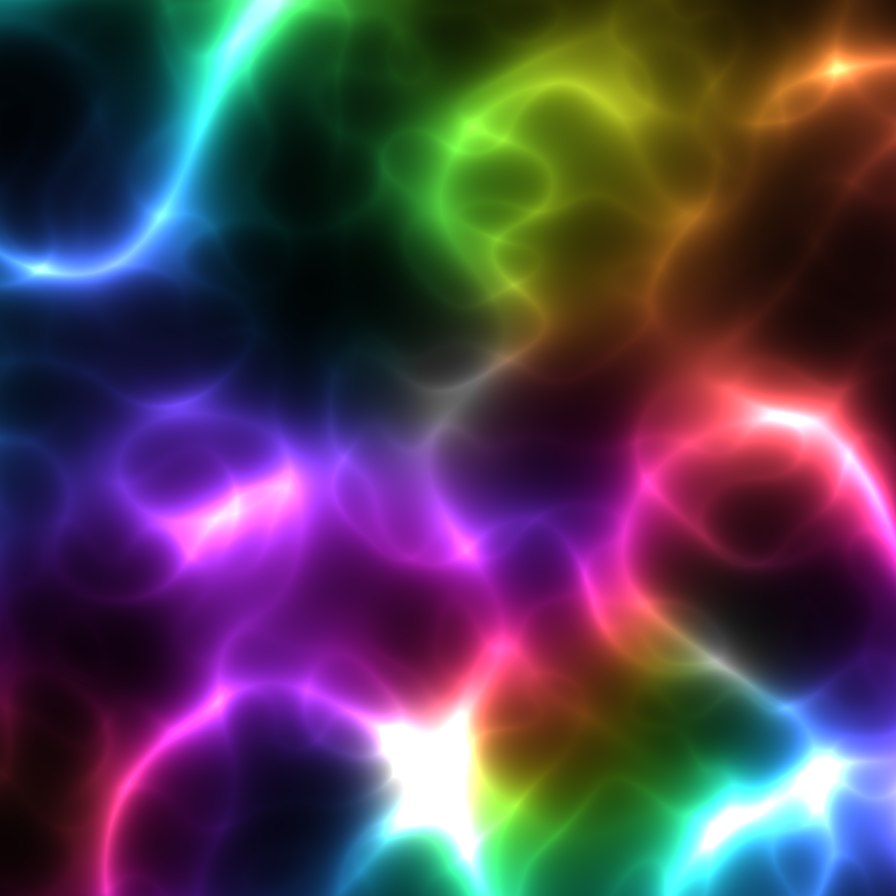
This background is drawn by a WebGL 1 fragment shader. Its source:

```glsl
precision highp float;

uniform vec2 u_resolution;

const float TAU = 6.2831853;

vec2 hash22(vec2 p) {
  vec3 q = fract(p.xyx * vec3(0.1031, 0.1030, 0.0973));
  q += dot(q, q.yzx + 33.33);
  return fract((q.xx + q.yz) * q.zy);
}

float cornerSlope(vec2 cell, vec2 corner, vec2 f) {
  return dot(hash22(cell + corner) * 2.0 - 1.0, f - corner);
}

// Gradient noise, roughly -0.6 to 0.6
float gradientNoise(vec2 p) {
  vec2 cell = floor(p);
  vec2 f = p - cell;
  vec2 u = f * f * f * (f * (f * 6.0 - 15.0) + 10.0);
  float low = mix(cornerSlope(cell, vec2(0.0, 0.0), f),
                  cornerSlope(cell, vec2(1.0, 0.0), f), u.x);
  float high = mix(cornerSlope(cell, vec2(0.0, 1.0), f),
                   cornerSlope(cell, vec2(1.0, 1.0), f), u.x);
  return mix(low, high, u.y);
}

// Soft round spot of height one
float spot(vec2 p, vec2 center, float radius) {
  vec2 d = (p - center) / radius;
  return exp(-dot(d, d));
}

// Direction around a point, in turns
float turn(vec2 p, vec2 center) {
  vec2 d = p - center;
  return atan(d.y, d.x) / TAU;
}

vec3 spectrum(float hue) {
  return 0.5 + 0.5 * cos(TAU * (hue - vec3(0.0, 0.333, 0.667)));
}

// Hue winds around three vortices and greys out at their cores
vec3 tintField(vec2 p) {
  vec2 upper = vec2(0.50, 0.57);
  vec2 lower = vec2(0.46, 0.14);
  vec2 side = vec2(0.82, 0.28);
  float hue = turn(p, upper) - turn(p, lower) + turn(p, side) - 0.1;
  hue += 0.44 * spot(p, vec2(0.0, 0.1), 0.24);
  hue += 0.19 * spot(p, vec2(0.05, 0.85), 0.34);
  hue += 0.13 * spot(p, vec2(0.22, 0.45), 0.22);
  hue -= 0.26 * spot(p, vec2(0.61, 0.42), 0.14);
  hue -= 0.12 * spot(p, vec2(0.63, 0.18), 0.12);
  hue += 0.08 * gradientNoise(p * 3.0 + 61.0);
  float grey = 0.1 + spot(p, upper, 0.09) + spot(p, lower, 0.07) + spot(p, side, 0.07);
  return mix(spectrum(hue), vec3(0.5), min(grey, 1.0));
}

// Folded noise layers: a wide halo with a thin bright crest
float filaments(vec2 p) {
  float sum = 0.0;
  float weight = 0.66;
  float frequency = 3.2;
  float support = 0.6;
  for (int i = 0; i < 3; i++) {
    float fold = abs(gradientNoise(p * frequency + 17.3 * float(i + 1)));
    float halo = exp(-3.8 * sqrt(fold * fold + 0.0004));
    float crest = exp(-26.0 * fold);
    sum += weight * (halo + 0.13 * crest * support);
    support = halo * halo;
    weight *= 0.36;
    frequency *= 1.8;
  }
  return sum;
}

void main() {
  vec2 p = gl_FragCoord.xy / u_resolution;

  // Gentle bending of the filament network
  vec2 bend = vec2(gradientNoise(p * 3.0 + 5.0), gradientNoise(p * 3.0 + 43.0));
  float light = filaments(p + 0.06 * bend);

  // Broad bright and dim areas
  light *= 0.92 + 0.62 * gradientNoise(p * 4.0 + 83.0);
  light = 1.85 * pow(max(light, 0.0), 2.4);
  light *= 1.0 - 0.4 * spot(p, vec2(0.72, 0.76), 0.24);

  // Strong light burns out to white
  vec3 color = tintField(p) * light + 0.13 * light * light * light;
  gl_FragColor = vec4(clamp(color, 0.0, 1.0), 1.0);
}
```
